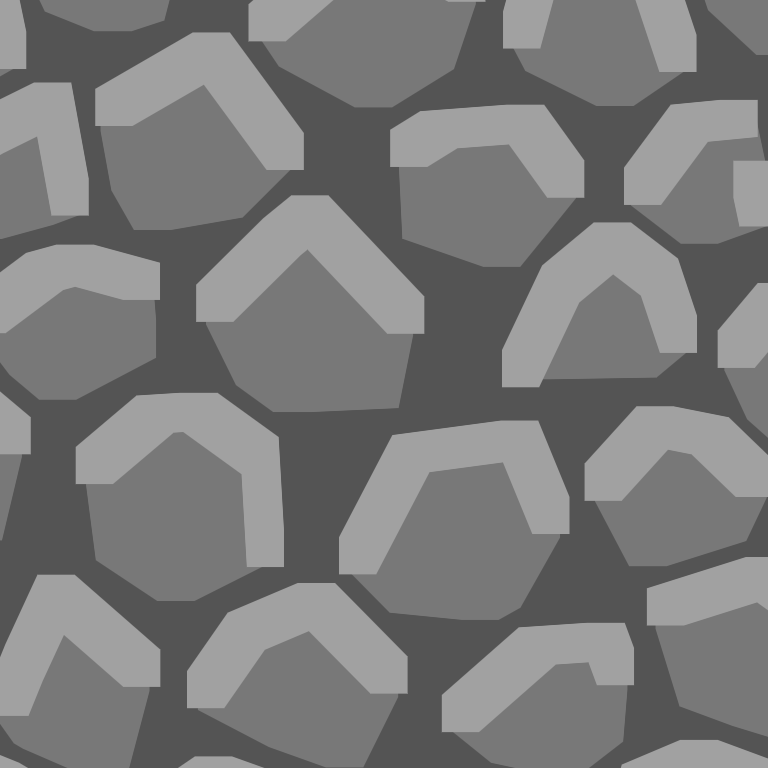
A WebGL 1 fragment shader for this texture:

```glsl
precision highp float;
// Grey cobblestones: flat angular stones with broad light strokes on their upper rims.

uniform vec2 u_resolution;

#define GRID vec2(3.4, 4.4)     // stones across and up the canvas
#define JITTER vec2(0.62, 0.62) // scatter of the stone centres
#define SIDES 7                 // corners per stone
#define GAP 0.038               // margin from the cell border to the stone core
#define BRUSH 0.0242            // half width of the square brush
#define BODY_SCALE 0.89         // body size relative to the lit rim
#define LIT_LIMIT 0.02          // mean slope at which the rim light ends
#define LIT_SPREAD 0.6          // variation of that slope
#define MORTAR vec3(0.33)
#define STONE vec3(0.47)
#define RIM vec3(0.63)

const float TAU = 6.2831853;

float hash(vec2 p) {
  return fract(sin(dot(p, vec2(127.1, 311.7))) * 43758.55);
}

// Centre of the stone in a grid cell; odd rows are shifted by half a cell.
vec2 stoneCentre(vec2 cell) {
  vec2 scatter = vec2(hash(cell), hash(cell + 57.3)) - 0.5;
  float stagger = 0.5 * mod(cell.y, 2.0);
  return (cell + 0.5 + vec2(stagger, 0.0) + JITTER * scatter) / GRID;
}

// Square-brush (Chebyshev) distance to the segment a-b.
float brushDistance(vec2 p, vec2 a, vec2 b) {
  vec2 q = p - 0.5 * (a + b);
  vec2 e = b - a;
  vec2 ends = abs(q) - 0.5 * abs(e);
  float side = abs(q.x * e.y - q.y * e.x) / (abs(e.x) + abs(e.y) + 1e-5);
  return max(side, max(ends.x, ends.y));
}

// Signed distance across the edge a-b, positive on the inner side.
float innerSide(vec2 p, vec2 a, vec2 b) {
  vec2 e = b - a;
  vec2 q = p - a;
  return (e.x * q.y - e.y * q.x) / (length(e) + 1e-5);
}

float coverage(float d, float pixel) {
  return 1.0 - smoothstep(-0.5 * pixel, 0.5 * pixel, d);
}

void main() {
  float size = min(u_resolution.x, u_resolution.y);
  float pixel = 1.0 / size;
  vec2 p = gl_FragCoord.xy / size;

  // Find the nearest stone.
  vec2 base = floor(p * GRID);
  vec2 home = base;
  float nearest = 10.0;
  for (int y = -2; y <= 2; y++) {
    for (int x = -2; x <= 2; x++) {
      vec2 cell = base + vec2(float(x), float(y));
      float d = distance(p, stoneCentre(cell));
      if (d < nearest) {
        nearest = d;
        home = cell;
      }
    }
  }
  vec2 centre = stoneCentre(home);

  // Cast uneven rays from the centre to the shrunken cell border.
  vec2 rays[SIDES];
  float reach[SIDES];
  for (int k = 0; k < SIDES; k++) {
    float turn = float(k) + 0.7 * hash(home + 3.7 * float(k + 1));
    float angle = TAU * turn / float(SIDES);
    rays[k] = vec2(cos(angle), sin(angle));
    reach[k] = 0.19;
  }
  float margin = GAP * (0.9 + 0.25 * hash(home + 21.9));
  for (int y = -2; y <= 2; y++) {
    for (int x = -2; x <= 2; x++) {
      if (x == 0 && y == 0) continue;
      vec2 away = stoneCentre(home + vec2(float(x), float(y))) - centre;
      float span = length(away);
      float border = max(0.5 * span - margin, 0.008);
      for (int k = 0; k < SIDES; k++) {
        float facing = dot(away / span, rays[k]);
        if (facing > 0.01) reach[k] = min(reach[k], border / facing);
      }
    }
  }

  // Join the corners: a filled body, and brush strokes on upward edges.
  vec2 q = p - centre;
  vec2 a = rays[SIDES - 1] * reach[SIDES - 1];
  float inside = 1.0;
  float outline = 1.0;
  float rim = 1.0;
  for (int k = 0; k < SIDES; k++) {
    vec2 b = rays[k] * reach[k];
    vec2 bodyA = a * BODY_SCALE;
    vec2 bodyB = b * BODY_SCALE;
    inside = min(inside, innerSide(q, bodyA, bodyB));
    outline = min(outline, brushDistance(q, bodyA, bodyB));
    float upward = (a.x - b.x) / (length(b - a) + 1e-5);
    float limit = LIT_LIMIT + LIT_SPREAD * (hash(home + 9.1 * float(k + 2)) - 0.5);
    if (upward > limit) rim = min(rim, brushDistance(q, a, b));
    a = b;
  }
  float body = min(-inside, outline - BRUSH);

  vec3 color = mix(MORTAR, STONE, coverage(body, pixel));
  color = mix(color, RIM, coverage(rim - BRUSH, pixel));
  gl_FragColor = vec4(color, 1.0);
}
```
